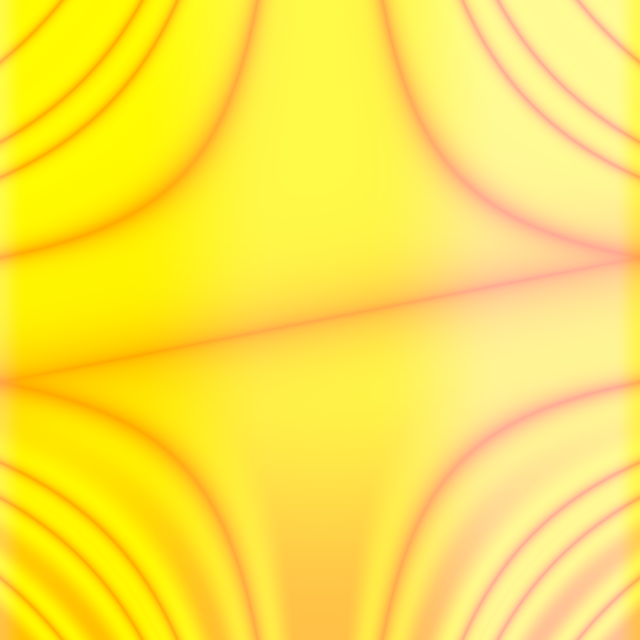
This background is drawn by a WebGL 2 fragment shader. Its source:

```glsl
#version 300 es
precision highp float;
// Yellow field with glowing orange hyperbolas and one slanted ray.
uniform vec2 u_resolution;
out vec4 fragColor;

const float SLOPE = 0.195;       // tilt of the ray, also the first curve level
const float SECOND_LEVEL = 0.445;
const float MAX_DIM = 0.36;      // deepest loss of green, on the curves

// Soft glow that fades with distance
float glow(float dist, float width) {
  return exp(-dist / width);
}

// Distance to the nearest level; levels mirror around one half
float levelDistance(float level) {
  float folded = min(level, 1.0 - level);
  return min(abs(folded - SLOPE), abs(folded - SECOND_LEVEL));
}

// Blue rises in two steps from left to right and turns back at both sides
float blueRamp(float x) {
  float blue = 0.28 * smoothstep(-0.6, -0.14, x)
             + 0.30 * smoothstep(0.15, 0.58, x);
  float side = smoothstep(0.92, 1.01, abs(x));
  return mix(blue, 0.28, side);
}

// Broad dimming towards the lower side, kept clear of the curves
float lowerShade(float y, float dist) {
  float ramp = smoothstep(-0.1, -1.0, y);
  return 0.62 * ramp * smoothstep(0.035, 0.12, dist);
}

// Narrow core with a wide halo around the slanted ray
float rayGlow(vec2 p) {
  float dist = abs(p.y - SLOPE * p.x);
  return 0.66 * glow(dist, 0.1) + 0.22 * glow(dist, 0.01);
}

// Inner curves are softer than the outer ones
float curveGlow(float level, float dist) {
  float width = mix(0.03, 0.016, smoothstep(0.22, 0.4, level));
  return 0.92 * glow(dist, width);
}

void main() {
  vec2 p = 2.0 * gl_FragCoord.xy / u_resolution - 1.0;
  float level = abs(p.x * p.y);
  float dist = levelDistance(level);

  // Layer the dimming so that overlaps never exceed the limit
  float clear = (1.0 - curveGlow(level, dist))
              * (1.0 - rayGlow(p))
              * (1.0 - lowerShade(p.y, dist));
  float haze = 0.02 * smoothstep(0.03, 0.12, dist);
  float green = 1.0 - haze - MAX_DIM * (1.0 - clear);

  fragColor = vec4(1.0, green, blueRamp(p.x), 1.0);
}
```
